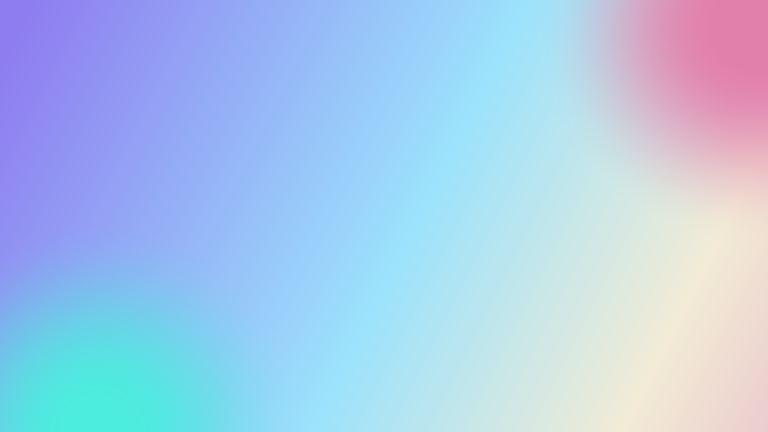
Reproduce this background procedurally as a Shadertoy shader.

```glsl
#define PURPLE vec3(0.557, 0.490, 0.941)
#define SKY    vec3(0.608, 0.886, 0.988)
#define CREAM  vec3(0.949, 0.922, 0.839)
#define BLUSH  vec3(0.922, 0.800, 0.808)
#define TEAL   vec3(0.300, 0.925, 0.870)
#define ROSE   vec3(0.886, 0.502, 0.675)
#define SLANT  0.5
#define STOPS  vec4(0.08, 1.215, 1.935, 2.28)
#define TEAL_CENTER vec2(0.225, 0.0)
#define ROSE_CENTER vec2(1.748, 0.94)
#define GRAIN_CELLS 288.0
#define GRAIN_AMOUNT 0.02

float hash(vec2 p) {
    vec3 q = fract(p.xyx * 0.1031);
    q += dot(q, q.yzx + 33.33);
    return fract((q.x + q.y) * q.z);
}

float ramp(float a, float b, float t) {
    return clamp((t - a) / (b - a), 0.0, 1.0);
}

// Slanted linear gradient through four colour stops
vec3 backdrop(vec2 p) {
    float t = p.x + SLANT * (1.0 - p.y);
    vec3 color = mix(PURPLE, SKY, ramp(STOPS.x, STOPS.y, t));
    color = mix(color, CREAM, ramp(STOPS.y, STOPS.z, t));
    return mix(color, BLUSH, ramp(STOPS.z, STOPS.w, t));
}

// Soft disc: 1 inside the core, fading to 0 at the rim
float glow(vec2 p, vec2 center, float core, float rim) {
    return 1.0 - smoothstep(core, rim, length(p - center));
}

void mainImage(out vec4 fragColor, in vec2 fragCoord) {
    vec2 p = fragCoord / iResolution.y;
    vec3 color = backdrop(p);

    // Corner glows
    float teal = glow(p, TEAL_CENTER, 0.07, 0.49);
    float rose = glow(p, ROSE_CENTER, 0.09, 0.51);
    color = mix(color, TEAL, teal);
    color = mix(color, ROSE, rose);

    // Faint grain where the glows fade out
    float fading = teal * (1.0 - teal) + rose * (1.0 - rose);
    color += (hash(floor(p * GRAIN_CELLS)) - 0.5) * GRAIN_AMOUNT * fading;

    fragColor = vec4(color, 1.0);
}
```
